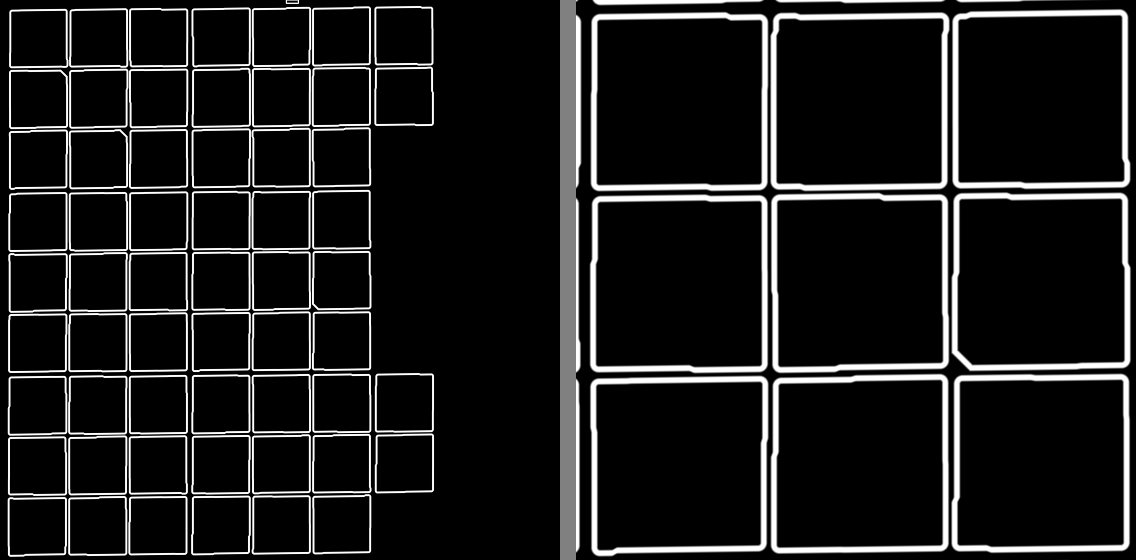
Left, the full canvas; right, a detail of the centre.
Give the GLSL for this pattern, as a WebGL 2 fragment shader.

```glsl
#version 300 es
precision highp float;
// Draws white outlined squares on black: a 7 by 9 sheet in groups of three,
// with a partly empty last column. Each outline is a rounded box distance
// whose sides carry small hashed steps; three boxes have a clipped corner.

uniform vec2 u_resolution;
out vec4 outColor;

const float UNITS = 768.0;               // layout units across the canvas
const vec2 FIRST = vec2(53.0, 53.0);     // centre of the top left square
const vec2 PITCH = vec2(82.4, 83.0);
const vec2 GROUP_GAP = vec2(3.3, 2.6);   // extra space after every third
const float HALF_SIZE = 39.0;
const float CORNER_RADIUS = 2.6;
const float HALF_LINE = 1.33;
const vec3 BACKGROUND = vec3(0.0);
const vec3 LINE_COLOR = vec3(1.0);

float hash(vec2 p) {
  return fract(sin(dot(p, vec2(127.1, 311.7))) * 43758.5453);
}

// Sideways shift of one edge: a short step at a random place along it
float edgeStep(float along, vec2 cell, float side) {
  vec2 seed = cell + side * vec2(17.3, 9.1);
  float place = (hash(seed) - 0.5) * 1.7 * HALF_SIZE;
  float height = (hash(seed + 4.7) - 0.5) * 2.4;
  return height * (smoothstep(-1.5, 1.5, along - place) - 0.5);
}

float roundedBox(vec2 q, float radius) {
  q += radius;
  return length(max(q, 0.0)) + min(max(q.x, q.y), 0.0) - radius;
}

// Clips the corner in direction dir from the box of one chosen cell
float clipCorner(float d, vec2 p, vec2 cell, vec2 chosen, vec2 dir, float leg) {
  if (distance(cell, chosen) > 0.5) return d;
  return max(d, (dot(p, dir) - 2.0 * HALF_SIZE + leg) * 0.7071);
}

// The sheet spreads sideways going down and climbs slightly to the right
vec2 cellCentre(vec2 cell) {
  vec2 centre = FIRST + cell * PITCH + floor(cell / 3.0) * GROUP_GAP;
  centre.x += 0.25 * cell.y * (cell.x / 4.0 - 1.0);
  centre.y -= 0.6 * cell.x;
  return centre;
}

float squareDistance(vec2 p, vec2 cell) {
  p.y += p.x * 0.014;
  vec2 low = -p - HALF_SIZE;
  vec2 high = p - HALF_SIZE;
  low += vec2(edgeStep(p.y, cell, 1.0), edgeStep(p.x, cell, 2.0));
  high += vec2(edgeStep(p.y, cell, 3.0), edgeStep(p.x, cell, 4.0));
  float d = roundedBox(max(low, high), CORNER_RADIUS);
  d = clipCorner(d, p, cell, vec2(0.0, 1.0), vec2(1.0, -1.0), 9.0);
  d = clipCorner(d, p, cell, vec2(1.0, 2.0), vec2(1.0, -1.0), 9.0);
  return clipCorner(d, p, cell, vec2(5.0, 4.0), vec2(-1.0, 1.0), 7.0);
}

// The last column holds squares only in rows 0, 1, 6 and 7
bool isFilled(vec2 cell) {
  return cell.x < 5.5 || mod(cell.y, 6.0) < 1.5;
}

float outline(float d, float halfWidth, float softness) {
  return 1.0 - smoothstep(halfWidth - softness, halfWidth + softness, abs(d));
}

void main() {
  vec2 p = gl_FragCoord.xy / u_resolution * UNITS;
  p.y = UNITS - p.y;                     // rows count down from the top
  float softness = max(0.6, 0.6 * UNITS / u_resolution.y);

  // Sheet of squares
  float ink = 0.0;
  for (int row = 0; row < 9; row++) {
    for (int col = 0; col < 7; col++) {
      vec2 cell = vec2(col, row);
      vec2 local = p - cellCentre(cell);
      if (!isFilled(cell) || max(abs(local.x), abs(local.y)) > 45.0) continue;
      ink = max(ink, outline(squareDistance(local, cell), HALF_LINE, softness));
    }
  }

  // Small tab at the top edge
  vec2 tab = abs(p - vec2(401.0, 2.2)) - vec2(8.2, 2.3);
  ink = max(ink, outline(roundedBox(tab, 0.5), 0.9, softness));

  outColor = vec4(mix(BACKGROUND, LINE_COLOR, ink), 1.0);
}
```
